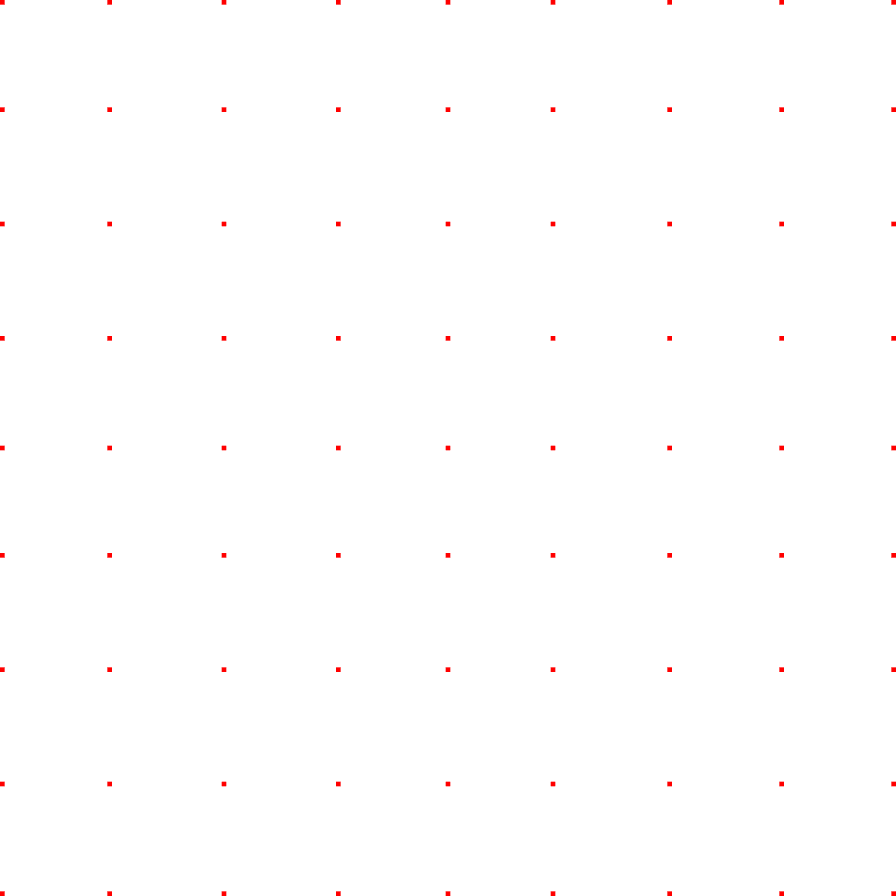
Reproduce this pattern procedurally as a WebGL 2 fragment shader.

```glsl
#version 300 es
precision highp float;
// Draws a sparse grid of tiny red square dots on white, with slightly uneven spacing.

uniform vec2 u_resolution;
out vec4 fragColor;

const float CELLS = 8.0;             // intervals across and down (nine dots)
const float DOT_HALF = 0.0026;       // half the dot's side
const float DOT_ROUNDING = 0.0005;   // corner radius
const float DRIFT = 0.0026;          // size of one spacing error
const float HALF_PI = 1.5707963;
const vec3 PAPER = vec3(1.0);
const vec3 DOT_RED = vec3(1.0, 0.0, 0.0);

// Signed distance to a square with rounded corners.
float roundedSquare(vec2 p, float halfSide, float radius) {
    vec2 q = abs(p) - halfSide + radius;
    return length(max(q, 0.0)) + min(max(q.x, q.y), 0.0) - radius;
}

// Centre of a dot: regular grid plus wobble, kept inside the canvas.
vec2 dotCentre(vec2 index) {
    vec2 wobble = sin((index - 2.0) * HALF_PI);
    vec2 secondHalf = step(4.5, index);
    vec2 drift = wobble - secondHalf;
    drift.x -= secondHalf.x * mod(index.x, 2.0);
    return clamp(index / CELLS + DRIFT * drift, DOT_HALF, 1.0 - DOT_HALF);
}

void main() {
    // Rows are counted from the top.
    vec2 p = gl_FragCoord.xy / u_resolution;
    p.y = 1.0 - p.y;

    // Nearest dot and its antialiased coverage.
    vec2 index = floor(p * CELLS + 0.5);
    float d = roundedSquare(p - dotCentre(index), DOT_HALF, DOT_ROUNDING);
    float pixel = 1.0 / min(u_resolution.x, u_resolution.y);
    float coverage = clamp(0.5 - d / pixel, 0.0, 1.0);

    fragColor = vec4(mix(PAPER, DOT_RED, coverage), 1.0);
}
```
